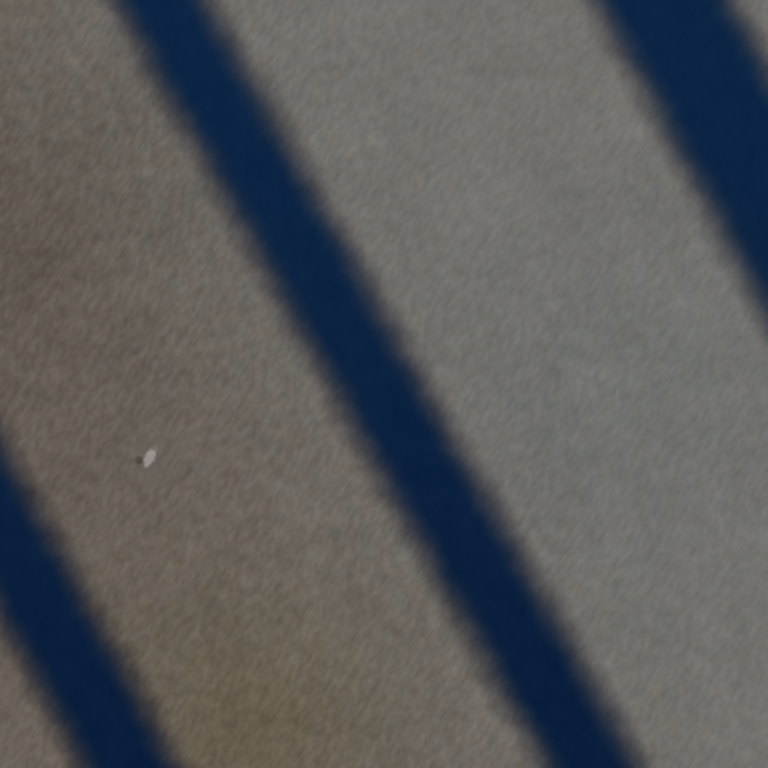
Reproduce this texture procedurally as a WebGL 2 fragment shader.

```glsl
#version 300 es
precision highp float;
// Soft navy shadow bars falling diagonally across a rough, mottled grey-brown floor.
uniform vec2 u_resolution;
out vec4 outColor;

vec2 hashGradient(vec2 cell) {
  vec3 h = fract(cell.xyx * vec3(0.1031, 0.1030, 0.0973));
  h += dot(h, h.yzx + 33.33);
  float angle = 6.2832 * fract((h.x + h.y) * h.z);
  return vec2(cos(angle), sin(angle));
}

float gradientNoise(vec2 p) {
  vec2 i = floor(p), f = fract(p);
  vec2 u = f * f * f * (f * (f * 6.0 - 15.0) + 10.0);
  vec2 e = vec2(0.0, 1.0);
  float low = mix(dot(hashGradient(i), f), dot(hashGradient(i + e.yx), f - e.yx), u.x);
  float high = mix(dot(hashGradient(i + e.xy), f - e.xy), dot(hashGradient(i + e.yy), f - e.yy), u.x);
  return mix(low, high, u.y);
}

float fbm(vec2 p) {
  float sum = 0.0, amplitude = 0.5;
  for (int i = 0; i < 4; i++) {
    sum += amplitude * gradientNoise(p);
    p = mat2(1.6, 1.2, -1.2, 1.6) * p + 7.3;
    amplitude *= 0.5;
  }
  return sum;
}

// Fibres lean up to the right, so the noise is stretched along that direction.
float fibres(vec2 p) {
  vec2 q = mat2(0.87, 0.5, -0.5, 0.87) * p;
  return gradientNoise(q * vec2(125.0, 55.0)) + 0.6 * gradientNoise(q * vec2(210.0, 110.0) + 31.0);
}

vec3 floorColor(vec2 p) {
  float across = p.x + 0.56 * p.y;
  vec3 brown = vec3(0.405, 0.374, 0.343);
  vec3 grey = vec3(0.450, 0.442, 0.425);
  vec3 color = mix(brown, grey, smoothstep(0.3, 1.05, across + 0.15 * fbm(p * 4.0)));

  // Olive stain low on the left, dim patch at the left side, cooler area at the right.
  color += vec3(-0.005, -0.005, -0.035) * exp(-30.0 * dot(p - vec2(0.33, 0.06), p - vec2(0.33, 0.06)));
  color -= 0.035 * exp(-18.0 * dot(p - vec2(0.0, 0.72), p - vec2(0.0, 0.72)));
  color += vec3(-0.012, 0.0, 0.004) * exp(-14.0 * dot(p - vec2(0.85, 0.5), p - vec2(0.85, 0.5)));

  // Cloudy wear and fine grain, stronger on the brown side.
  float roughness = mix(1.0, 0.7, smoothstep(0.5, 1.2, across));
  color += 0.045 * fbm(p * 9.0 + 4.0) * vec3(1.0, 0.95, 0.9);
  color += roughness * (0.042 * fibres(p) + 0.05 * fbm(p * 38.0));
  color += 0.012 * gradientNoise(p * 45.0 + 60.0) * vec3(1.0, -0.1, -0.8);

  // One pale fleck with a dark pit beside it.
  vec2 fleck = mat2(0.9, 0.45, -0.45, 0.9) * (p - vec2(0.195, 0.404));
  float fleckSize = length(fleck * vec2(1.5, 0.8)) + 0.004 * gradientNoise(p * 160.0);
  color = mix(color, vec3(0.62, 0.60, 0.60), 0.85 * smoothstep(0.014, 0.006, fleckSize));
  color -= 0.1 * smoothstep(0.008, 0.002, length(p - vec2(0.181, 0.401)));
  return color;
}

// Amount of light left by three bars, spread slightly like a fan.
float barLight(vec2 p) {
  float light = 1.0;
  float wobble = 0.005 * gradientNoise(p * 38.0) + 0.006 * gradientNoise(p * 13.0);
  for (int i = -1; i <= 1; i++) {
    float n = float(i);
    float center = 0.771 + 0.6195 * n + 0.0185 * n * n - (0.5625 - 0.0175 * abs(n)) * p.y;
    float halfWidth = 0.057 + 0.013 * n + 0.015 * n * n;
    float d = abs(p.x - center) - halfWidth + wobble;
    light *= smoothstep(-0.034, 0.040, d);
  }
  return light;
}

void main() {
  vec2 p = gl_FragCoord.xy / u_resolution;
  float light = barLight(p);

  vec3 navy = mix(vec3(0.035, 0.118, 0.235), vec3(0.050, 0.145, 0.268), smoothstep(0.0, 1.0, p.y));
  navy += 0.018 * fbm(p * 30.0) + 0.006 * fibres(p);

  // The half-shadow is a little warmer and darker than a plain blend.
  vec3 color = mix(navy, floorColor(p), light);
  color -= vec3(0.0, 0.025, 0.042) * 4.0 * light * (1.0 - light);
  outColor = vec4(clamp(color, 0.0, 1.0), 1.0);
}
```
